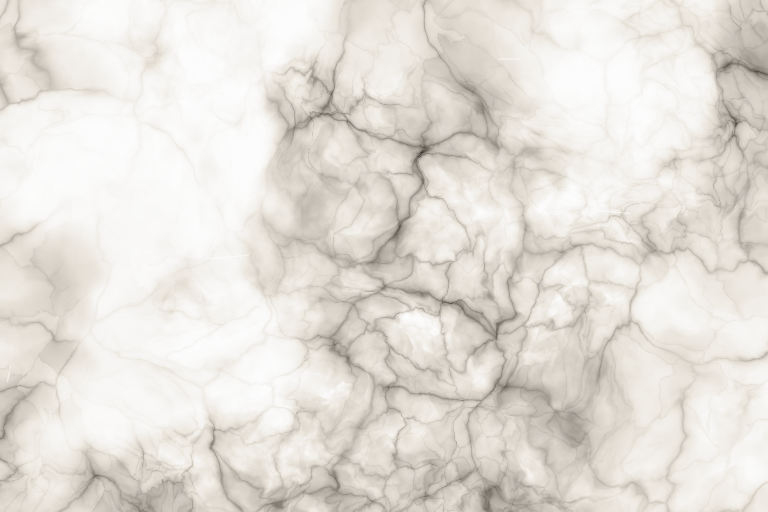
Write a WebGL 1 fragment shader that draws this texture.

```glsl
precision highp float;
// Pale marble: warped cell borders at three scales form the grey veins,
// layered noise adds clouds, ragged patches, crumbled zones and clean
// white areas, and a few thin bright scratches lie on top.

uniform vec2 u_resolution;

const vec3 WARM_SHIFT = vec3(-0.022, 0.0, 0.036);
const float BASE_SHADE = 0.025;

float hash(vec2 p) {
  return fract(sin(dot(p, vec2(127.1, 311.7))) * 43758.5);
}

vec2 hash2(vec2 p) {
  return vec2(hash(p), hash(p + vec2(37.3, 17.9)));
}

float noise(vec2 p) {
  vec2 i = floor(p);
  vec2 f = fract(p);
  f = f * f * (3.0 - 2.0 * f);
  float low = mix(hash(i), hash(i + vec2(1.0, 0.0)), f.x);
  float high = mix(hash(i + vec2(0.0, 1.0)), hash(i + vec2(1.0, 1.0)), f.x);
  return mix(low, high, f.y);
}

// Layered noise; each octave is rotated to hide the lattice.
float fbm(vec2 p) {
  float sum = 0.0;
  float amp = 0.5;
  for (int i = 0; i < 5; i++) {
    sum += amp * noise(p);
    p = mat2(1.6, 1.2, -1.2, 1.6) * p + 11.7;
    amp *= 0.5;
  }
  return sum / 0.97;
}

vec2 warp(vec2 p, float scale, float amount) {
  vec2 q = p * scale;
  return p + amount * (vec2(fbm(q + 3.1), fbm(q + 47.6)) - 0.5);
}

// Distance to the cell border in canvas units (x) and a cell value (y).
vec2 cells(vec2 p, float scale) {
  vec2 q = p * scale;
  vec2 base = floor(q);
  float nearest = 9.0;
  float second = 9.0;
  float id = 0.0;
  for (int y = -1; y <= 1; y++) {
    for (int x = -1; x <= 1; x++) {
      vec2 cell = base + vec2(float(x), float(y));
      float d = length(cell + hash2(cell) - q);
      if (d < nearest) {
        second = nearest;
        nearest = d;
        id = hash(cell + 5.5);
      } else {
        second = min(second, d);
      }
    }
  }
  return vec2(0.5 * (second - nearest) / scale, id);
}

float falloff(float d, float width) {
  return exp(-d / width);
}

// Thin wandering filament along the middle level of a noise field.
float filament(vec2 p, float scale, float width) {
  return falloff(abs(fbm(p * scale) - 0.5), width);
}

float scratches(vec2 p, float aspect, float pixel) {
  float sum = 0.0;
  for (int i = 0; i < 6; i++) {
    vec2 seed = vec2(float(i), 8.3);
    vec2 d = p - hash2(seed) * vec2(aspect, 1.0);
    float angle = mix(-0.3, 1.9, hash(seed + 2.7));
    vec2 dir = vec2(cos(angle), sin(angle));
    float reach = mix(0.015, 0.04, hash(seed + 6.1));
    float dist = length(d - dir * clamp(dot(d, dir), -reach, reach));
    sum += 1.0 - smoothstep(0.0, 0.0008 + pixel, dist);
  }
  return min(sum, 1.0);
}

void main() {
  vec2 p = gl_FragCoord.xy / u_resolution.y;
  float aspect = u_resolution.x / u_resolution.y;
  vec2 bent = warp(warp(p, 3.0, 0.22), 13.0, 0.07);
  vec2 ragged = warp(bent, 32.0, 0.03);

  // Broad zones: grey clouds, crumbled stone and clean white.
  float cloud = smoothstep(0.34, 0.66, fbm(bent * 3.0 + 21.4));
  float crumbled = smoothstep(0.36, 0.62, fbm(p * 3.2 + 63.8));
  float white = smoothstep(0.53, 0.68, fbm(p * 2.3 + 90.2));
  float strength = smoothstep(0.3, 0.7, fbm(p * 6.0 + 35.0));
  float patches = smoothstep(0.5, 0.55, fbm(ragged * 6.5 + 14.2));

  vec2 large = cells(bent, 4.2);
  vec2 medium = cells(ragged + 4.7, 9.0);
  vec2 small = cells(ragged + 9.1, 22.0);

  // Soft haze, flat stone tones and fine mottling.
  float shade = BASE_SHADE + 0.085 * cloud;
  shade += patches * (0.015 + 0.045 * crumbled);
  shade += falloff(large.x, 0.026) * (0.04 + 0.12 * crumbled);
  shade += falloff(medium.x, 0.012) * 0.07 * crumbled;
  shade += smoothstep(0.4, 0.8, medium.y) * 0.06 * cloud;
  shade += 0.13 * (fbm(p * 34.0) - 0.5) * (0.3 + crumbled);

  // Sharp vein lines.
  shade += falloff(large.x, 0.0034) * (0.05 + 0.18 * strength);
  shade += falloff(medium.x, 0.0026) * (0.04 + 0.14 * strength * crumbled);
  shade += falloff(small.x, 0.002) * 0.14 * crumbled * (0.25 + 0.75 * cloud);
  shade += filament(ragged + 7.9, 5.0, 0.009) * 0.11 * (0.2 + 0.8 * crumbled);

  shade *= 1.0 - 0.82 * white;
  shade = max(shade, 0.012);
  shade *= 1.0 - 0.5 * scratches(p, aspect, 1.0 / u_resolution.y);

  vec3 color = 1.0 - shade - WARM_SHIFT * smoothstep(0.0, 0.12, shade);
  gl_FragColor = vec4(clamp(color, 0.0, 1.0), 1.0);
}
```
